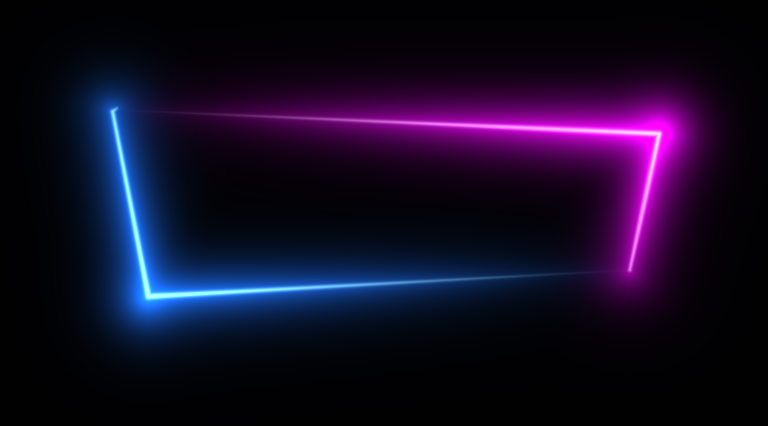
Give the GLSL for this background, as a Shadertoy shader.

```glsl
// A skewed neon frame on black: a blue left and bottom arm, a magenta top and right arm.
// Each edge is a segment distance with a wide soft glow and a thin hot core,
// and its strength varies along its length so that the two colours fade apart.

// Returns (glow, halo, core) of an edge from a to b, with strength going from sa to sb.
vec3 neonEdge(vec2 p, vec2 a, vec2 b, float sa, float sb) {
    vec2 ab = b - a;
    float t = clamp(dot(p - a, ab) / dot(ab, ab), 0.0, 1.0);
    float d = length(p - a - ab * t);
    float strength = mix(sa, sb, t);
    float coreWidth = 0.0022 + 0.0042 * strength;
    float glow = strength * exp(-d / 0.065 - d * d / 0.04);
    float halo = strength * exp(-d / 0.013);
    float core = pow(strength, 1.2) * exp(-d * d / (coreWidth * coreWidth));
    return vec3(glow, halo, core);
}

// Joins two edges without a crease in the glow or a hot spot in the core.
vec3 joinEdges(vec3 e, vec3 f) {
    return vec3(length(vec2(e.x, f.x)), max(e.yz, f.yz));
}

void mainImage(out vec4 fragColor, in vec2 fragCoord) {
    // Centred coordinates, one unit per canvas height
    vec2 p = (fragCoord - 0.5 * iResolution.xy) / iResolution.y;

    // Frame corners
    vec2 topLeft = vec2(-0.637, 0.238);
    vec2 topRight = vec2(0.646, 0.186);
    vec2 bottomRight = vec2(0.577, -0.134);
    vec2 bottomLeft = vec2(-0.553, -0.196);

    // Blue arm, with a small hook at its upper end
    vec3 blue = joinEdges(neonEdge(p, topLeft, bottomLeft, 0.72, 1.0),
                          neonEdge(p, bottomLeft, bottomRight, 1.0, 0.0));
    vec3 hook = neonEdge(p, topLeft, topLeft + vec2(0.010, 0.008), 0.72, 0.4);
    blue.yz = max(blue.yz, hook.yz);

    // Magenta arm
    vec3 magenta = joinEdges(neonEdge(p, topLeft + vec2(0.01, 0.004), topRight, 0.0, 1.0),
                             neonEdge(p, topRight, bottomRight, 1.0, 0.55));

    // Coloured light, then the pale cores
    vec3 color = vec3(0.003, 0.003, 0.009);
    color += vec3(0.10, 0.41, 0.92) * (1.1 * blue.x + 0.35 * blue.y);
    color += vec3(0.98, 0.01, 1.02) * (1.05 * magenta.x + 0.25 * magenta.y);
    color += vec3(0.62, 0.75, 0.45) * blue.z;
    color += vec3(0.40, 0.88, 0.40) * magenta.z;

    fragColor = vec4(clamp(color, 0.0, 1.0), 1.0);
}
```
